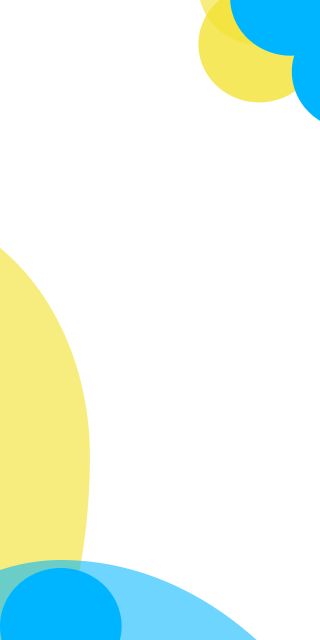
This background is drawn by a WebGL 2 fragment shader. Its source:

```glsl
#version 300 es
precision highp float;
// Flat white backdrop with blue and yellow bubbles in the corners and two large translucent blobs.

#define YELLOW vec3(0.953, 0.886, 0.20)
#define BLUE vec3(0.0, 0.71, 1.0)
#define PALE_ALPHA 0.63
#define STRONG_ALPHA 0.80
#define VEIL_ALPHA 0.57
#define BUBBLE_RADII vec2(0.190, 0.182)

uniform vec2 u_resolution;
out vec4 fragColor;

// Approximate signed distance to an ellipse
float ellipseDistance(vec2 p, vec2 radii) {
    float k = length(p / radii);
    return k * (k - 1.0) / max(length(p / (radii * radii)), 1e-4);
}

// Egg shape: each side of the centre has its own radius
float eggDistance(vec2 p, vec2 lowRadii, vec2 highRadii) {
    return ellipseDistance(p, mix(lowRadii, highRadii, step(0.0, p)));
}

// Antialiased coverage of a signed distance
float coverage(float d) {
    float pixel = 2.0 / u_resolution.y;
    return clamp(0.5 - d / pixel, 0.0, 1.0);
}

float bubble(vec2 p, vec2 center) {
    return coverage(ellipseDistance(p - center, BUBBLE_RADII));
}

void main() {
    // Canvas units: one wide, two high
    vec2 p = gl_FragCoord.xy / u_resolution * vec2(1.0, 2.0);
    vec3 color = vec3(1.0);

    // Large blobs: yellow on the left, blue veil along the bottom
    float yellowBlob = coverage(eggDistance(p - vec2(-0.349, 0.5755),
        vec2(0.630, 1.133), vec2(0.630, 0.781)));
    float blueVeil = coverage(eggDistance(p - vec2(0.190, -1.211),
        vec2(0.922, 1.461), vec2(1.094, 1.461)));
    color = mix(color, YELLOW, PALE_ALPHA * yellowBlob);
    color = mix(color, BLUE, VEIL_ALPHA * blueVeil);

    // Overlapping yellow bubbles in the top right corner
    color = mix(color, YELLOW, PALE_ALPHA * bubble(p, vec2(0.810, 2.042)));
    color = mix(color, YELLOW, STRONG_ALPHA * bubble(p, vec2(0.810, 1.862)));

    // Solid blue bubbles: two at the top right, one at the bottom left
    float blueBubbles = max(bubble(p, vec2(0.909, 2.008)), bubble(p, vec2(1.102, 1.776)));
    blueBubbles = max(blueBubbles, bubble(p, vec2(0.190, 0.043)));
    color = mix(color, BLUE, blueBubbles);

    fragColor = vec4(color, 1.0);
}
```
